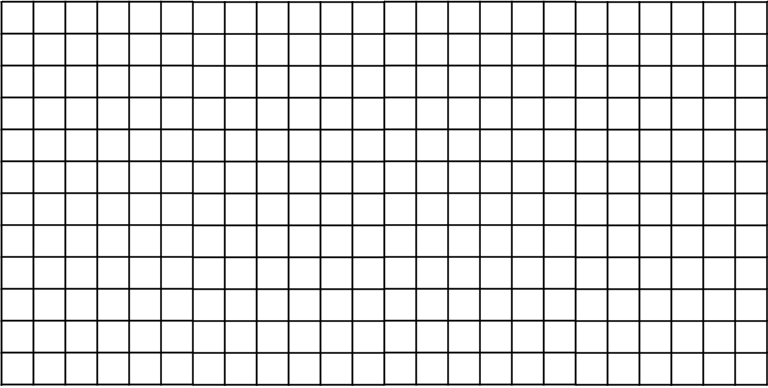
Reproduce this pattern procedurally as a WebGL 2 fragment shader.

```glsl
#version 300 es
precision highp float;

uniform vec2 u_resolution;
out vec4 fragColor;

// Lengths are fractions of the canvas width
const vec2 CELLS = vec2(24.0, 12.0);
const float PITCH = 0.04153;
const vec2 TOP_LEFT_MARGIN = vec2(0.0020, 0.0023);
const float LINE_WIDTH = 0.00230;
const float BLOCK_COLUMNS = 6.0;
const float BLOCK_DROP = 0.0004;
const float FILTER_PIXELS = 1.3;
const vec3 PAPER = vec3(1.0);
const vec3 INK = vec3(0.0);

// Share of a filter window around offset that lies within halfWidth of zero
vec2 bandCoverage(vec2 offset, vec2 halfWidth, float window) {
    vec2 upper = min(offset + 0.5 * window, halfWidth);
    vec2 lower = max(offset - 0.5 * window, -halfWidth);
    return clamp((upper - lower) / window, 0.0, 1.0);
}

void main() {
    float pixel = 1.0 / u_resolution.x;
    float window = FILTER_PIXELS * pixel;
    vec2 fromTopLeft = vec2(gl_FragCoord.x, u_resolution.y - gl_FragCoord.y) * pixel;
    vec2 p = fromTopLeft - TOP_LEFT_MARGIN;

    // Rows sit slightly lower in every other block of columns
    float block = floor(p.x / (BLOCK_COLUMNS * PITCH));
    p.y -= BLOCK_DROP * mod(block, 2.0);

    // Nearest ruled line on each axis
    vec2 lineIndex = clamp(floor(p / PITCH + 0.5), vec2(0.0), CELLS);
    vec2 lines = bandCoverage(p - lineIndex * PITCH, vec2(0.5 * LINE_WIDTH), window);

    // Trim the lines at the outer frame
    vec2 halfExtent = 0.5 * CELLS * PITCH;
    vec2 extent = bandCoverage(p - halfExtent, halfExtent + 0.5 * LINE_WIDTH, window);
    lines *= extent.yx;

    // Union of vertical and horizontal lines
    float ink = 1.0 - (1.0 - lines.x) * (1.0 - lines.y);
    fragColor = vec4(mix(PAPER, INK, ink), 1.0);
}
```
